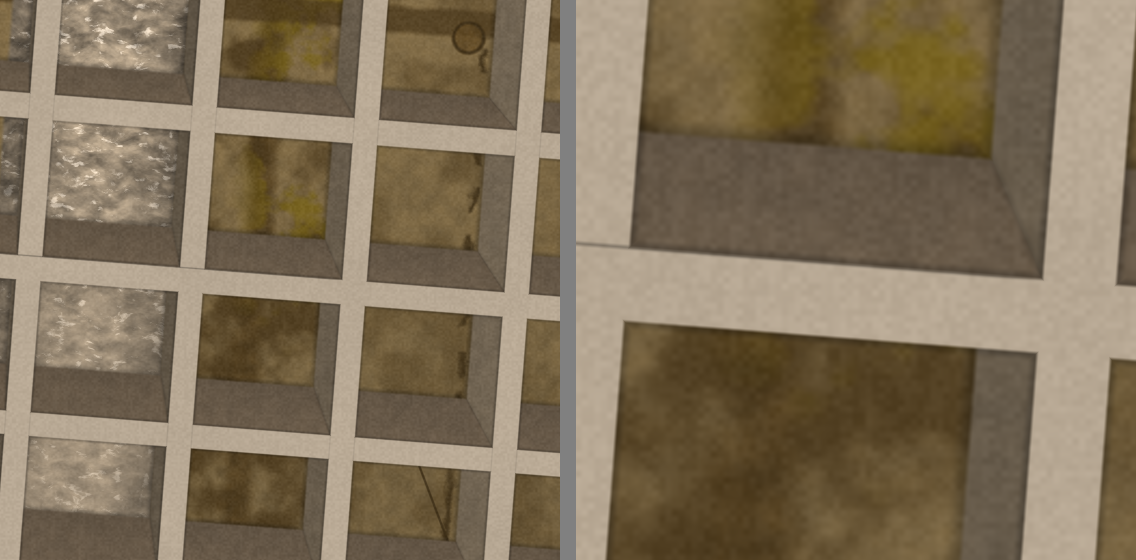
Left: the whole. Right: its middle third, enlarged.
Reproduce this pattern procedurally as a Shadertoy shader.

```glsl
// A tilted open grille of pale slats seen in perspective over a stained back wall
// and a strip of crumpled foil. The grid is a sheared repeat; each cell's inner
// floor and side grow away from the viewpoint, and value noise supplies the wear.

const vec2 PERIOD = vec2(0.2913, 0.284);
const vec2 ORIGIN = vec2(0.0885, 0.4746);
const float BAR_HALF = 0.022;

const vec3 SLAT  = vec3(0.72, 0.66, 0.58);
const vec3 FLOOR = vec3(0.395, 0.34, 0.275);
const vec3 SIDE  = vec3(0.44, 0.39, 0.32);
const vec3 TAN   = vec3(0.49, 0.41, 0.27);
const vec3 STAIN = vec3(0.29, 0.22, 0.11);
const vec3 MOSS  = vec3(0.46, 0.38, 0.08);
const vec3 FOIL  = vec3(0.58, 0.52, 0.44);

float hash(vec2 p) {
    return fract(sin(dot(p, vec2(127.1, 311.7))) * 43758.5453);
}

float noise(vec2 p) {
    vec2 i = floor(p), f = fract(p);
    f = f * f * (3.0 - 2.0 * f);
    return mix(mix(hash(i), hash(i + vec2(1, 0)), f.x),
               mix(hash(i + vec2(0, 1)), hash(i + vec2(1, 1)), f.x), f.y);
}

float fbm(vec2 p) {
    float sum = 0.0, amp = 0.5;
    for (int i = 0; i < 4; i++) {
        sum += amp * noise(p);
        p = p * 2.03 + 17.3;
        amp *= 0.5;
    }
    return sum / 0.9375;
}

float segment(vec2 p, vec2 a, vec2 b) {
    vec2 d = b - a;
    return length(p - a - d * clamp(dot(p - a, d) / dot(d, d), 0.0, 1.0));
}

// 1 within radius of zero, fading over soft
float band(float d, float radius, float soft) {
    return 1.0 - smoothstep(radius - soft, radius + soft, abs(d));
}

// Crinkled foil wrapped round a vertical pipe
vec3 foil(vec2 q) {
    vec2 warp = q + 0.02 * vec2(fbm(q * 22.0), fbm(q * 22.0 + 9.0));
    float crease = fbm(warp * vec2(38.0, 62.0));
    float glint = smoothstep(0.58, 0.8, fbm(warp * vec2(60.0, 95.0) + 40.0));
    float contrast = mix(1.0, 0.5, smoothstep(0.1, 0.8, q.y));
    vec3 col = FOIL * (1.0 + contrast * 0.9 * (crease - 0.5)) + 0.28 * contrast * glint;
    return col * mix(0.72, 1.06, band(q.x - 0.2, 0.1, 0.07));
}

// Plaster with blotches, a dark vertical streak, moss and a few cracks
vec3 plaster(vec2 p, vec2 q) {
    float blotch = fbm(q * 13.0);
    float fine = fbm(q * 48.0 + 5.0);
    float leftDirt = 1.0 - smoothstep(0.56, 0.72, q.x);
    vec3 col = TAN * (0.86 + 0.24 * fine) * mix(1.04, 0.91, q.y);
    col = mix(col, STAIN, smoothstep(0.42, 0.72, blotch) * mix(0.35, 0.85, leftDirt));
    float streak = band(q.x - 0.49 + 0.03 * (blotch - 0.5), 0.023, 0.013);
    col = mix(col, STAIN * (0.85 + 0.4 * fine), 0.8 * streak);
    float moss = smoothstep(0.47, 0.68, fbm(q * 19.0 + 31.0)) * band(q.x - 0.57, 0.09, 0.06);
    col = mix(col, MOSS, 0.75 * moss * (1.0 - smoothstep(0.3, 0.65, q.y)));
    float pipe = band(q.y + 0.022 + 0.015 * (blotch - 0.5), 0.022, 0.006);
    col = mix(col, STAIN, 0.75 * pipe);
    // Round fitting on the pipe, then a loose wire
    float r = length(q - vec2(0.842, 0.003));
    col = mix(col, STAIN * (0.9 + 0.7 * fine), 0.8 * band(r, 0.03, 0.004));
    col = mix(col, STAIN * 0.7, 0.7 * band(r - 0.027, 0.003, 0.003));
    float wire = segment(p, vec2(0.749, 0.833), vec2(0.801, 0.970));
    col = mix(col, STAIN * 0.8, 0.8 * band(wire, 0.002, 0.0015));
    float drip = band(q.x - 0.872 + 0.025 * (fine - 0.5), 0.006, 0.006);
    return mix(col, STAIN * 0.8, 0.8 * drip * smoothstep(0.4, 0.6, noise(q * 24.0)));
}

void mainImage(out vec4 fragColor, in vec2 fragCoord) {
    vec2 p = fragCoord / iResolution.xy;
    p.y = 1.0 - p.y;
    float aa = max(0.0014, 1.0 / iResolution.y);

    // Sheared grid whose rows tighten slightly downwards
    vec2 q = vec2(p.x + 0.076 * p.y, p.y - 0.077 * p.x);
    vec2 grid = (q - ORIGIN) / PERIOD;
    grid.y += 0.24 * (q.y - ORIGIN.y) * (q.y - ORIGIN.y);
    vec2 cell = floor(grid), f = fract(grid);
    vec2 barDist = min(f, 1.0 - f) * PERIOD - BAR_HALF;
    float opening = min(barDist.x, barDist.y);
    float grain = noise(p * 260.0) - 0.5;

    // Back layer, with foil showing through the left columns
    float isFoil = smoothstep(0.018, 0.028, q.x) * (1.0 - smoothstep(0.335, 0.345, q.x));
    vec3 col = mix(plaster(p, q), foil(q), isFoil);

    // Inner floor and right side, meeting on a diagonal crease
    vec2 depth = max(vec2(0.065, 0.30) + vec2(0.057, 0.06) * cell, 0.02);
    vec2 d = (1.0 - BAR_HALF / PERIOD - f) / depth;
    vec2 scale = depth * PERIOD;
    float back = min((d.x - 1.0) * scale.x, (d.y - 1.0) * scale.y);
    float crease = (d.x - d.y) * min(scale.x, scale.y);
    vec3 side = SIDE * mix(0.84, 1.0, smoothstep(0.0, 2.0, cell.x));
    vec3 wall = mix(side, FLOOR * (1.06 - 0.1 * d.y), smoothstep(-aa, aa, crease));
    wall *= (1.0 - 0.13 * band(crease, 0.002, 0.003)) * (0.93 + 0.14 * fbm(q * 60.0));
    col *= 1.0 - 0.25 * (1.0 - smoothstep(0.0, 0.012, back));
    col = mix(wall, col, smoothstep(-aa, 2.0 * aa, back));
    col *= 1.0 - 0.25 * (1.0 - smoothstep(0.0, 0.006, opening));

    // Slats: the middle row runs through, the others butt against the uprights
    float through = band(floor(grid.y + 0.5), 0.5, 0.1);
    float seam = mix(band(barDist.x, 0.001, aa) * step(barDist.y, 0.0),
                     band((grid.y + BAR_HALF / PERIOD.y) * PERIOD.y, 0.001, aa)
                     * (1.0 - smoothstep(0.62, 0.66, q.x)), through);
    vec3 slat = SLAT * (0.98 + 0.05 * fbm(q * 9.0)) * (1.0 - mix(0.09, 0.3, through) * seam);
    col = mix(slat, col, smoothstep(-aa, aa, opening));

    fragColor = vec4(clamp(col + 0.045 * grain, 0.0, 1.0), 1.0);
}
```
